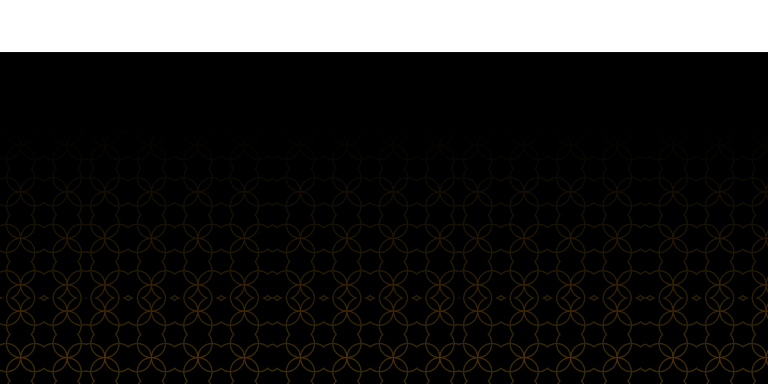
Write a WebGL 2 fragment shader that draws this pattern.

```glsl
#version 300 es
precision highp float;

uniform vec2 u_resolution;
out vec4 fragColor;

// Distance from x to the nearest mirror axis of a folded strip
float mirrorFold(float x, float axis, float halfPeriod) {
    return abs(mod(x - axis + halfPeriod, 2.0 * halfPeriod) - halfPeriod);
}

// Antialiased stroke along the zero line of a distance
float stroke(float dist, float halfWidth, float pixel) {
    return 1.0 - smoothstep(halfWidth - 0.5 * pixel, halfWidth + 0.6 * pixel, abs(dist));
}

// Four circles through the cell centre, clipped by the cell borders
float rosette(vec2 p, float pixel) {
    const float radius = 0.0367;
    vec2 q = abs(p);
    float side = stroke(length(q - vec2(radius, 0.0)) - radius, 0.0017, pixel);
    float upright = stroke(length(q - vec2(0.0, radius)) - radius, 0.0017, pixel);
    return max(side, upright);
}

void main() {
    vec2 uv = gl_FragCoord.xy / u_resolution.y;
    float pixel = 1.0 / u_resolution.y;

    // Mirrored lattice of square cells
    const float cellSize = 0.1211;
    vec2 folded = vec2(mirrorFold(uv.x, 0.7094, 0.4854), abs(uv.y - 0.224));
    vec2 cell = mod(folded - vec2(0.0729, 0.0342) + 0.5 * cellSize, cellSize) - 0.5 * cellSize;

    // Gold lines, warmer at each flower heart, fading upwards
    float fade = clamp((0.68 - uv.y) / 0.62, 0.0, 1.0);
    float heart = exp(-dot(cell, cell) / 0.00022);
    vec3 gold = mix(vec3(0.215, 0.165, 0.02), vec3(0.31, 0.19, 0.025), heart);
    vec3 color = gold * rosette(cell, pixel) * fade;

    // White band along the top
    float band = smoothstep(-0.5 * pixel, 0.5 * pixel, uv.y - 0.8642);
    fragColor = vec4(mix(color, vec3(1.0), band), 1.0);
}
```
